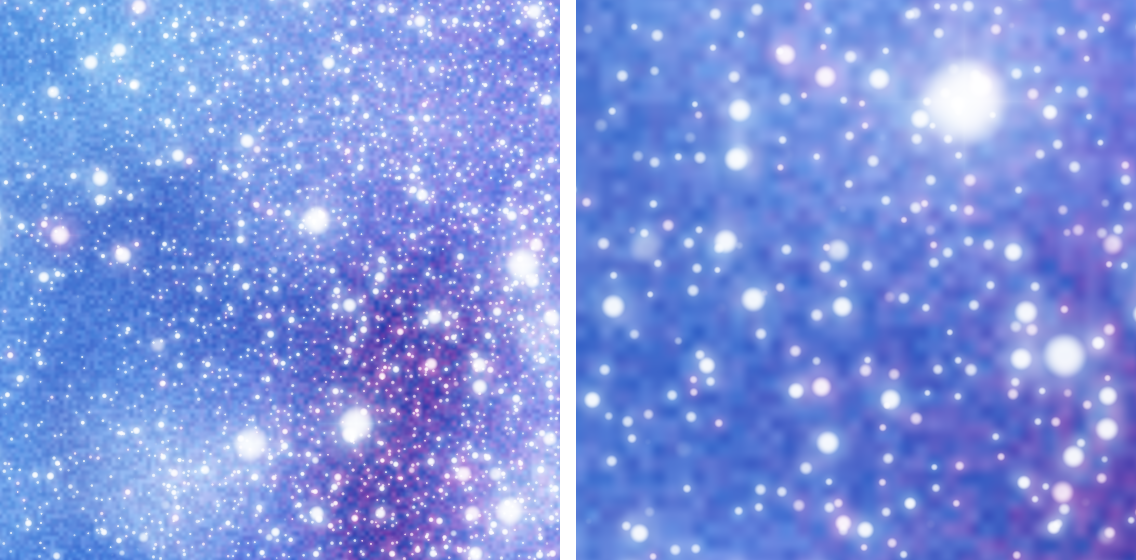
Left: the whole. Right: its middle third, enlarged.
A WebGL 1 fragment shader for this background:

```glsl
precision highp float;
// A crowded star field over a blue and violet nebula with a dark dust lane.
// Gas is layered value noise; stars come from jittered grids at four scales,
// summed as light and applied with a soft exposure curve.

uniform vec2 u_resolution;

const vec3 GAS_BLUE = vec3(0.36, 0.57, 0.89);
const vec3 GAS_VIOLET = vec3(0.48, 0.52, 0.90);
const vec3 GAS_SHADOW = vec3(0.25, 0.39, 0.78);
const vec3 DUST = vec3(0.30, 0.24, 0.66);
const vec3 HAZE = vec3(0.84, 0.89, 0.99);
const vec3 COOL_LIGHT = vec3(0.78, 0.89, 1.0);
const vec3 WARM_LIGHT = vec3(1.0, 0.42, 0.48);
const float GRAIN_CELLS = 128.0;
const float GRAIN_CONTRAST = 0.13;
const float WARM_SHARE = 0.13;

float hash(vec2 p) {
  vec3 q = fract(p.xyx * vec3(0.1031, 0.1030, 0.0973));
  q += dot(q, q.yzx + 33.33);
  return fract((q.x + q.y) * q.z);
}

float noise(vec2 p) {
  vec2 i = floor(p);
  vec2 f = fract(p);
  f = f * f * (3.0 - 2.0 * f);
  float low = mix(hash(i), hash(i + vec2(1.0, 0.0)), f.x);
  float high = mix(hash(i + vec2(0.0, 1.0)), hash(i + 1.0), f.x);
  return mix(low, high, f.y);
}

float fbm(vec2 p) {
  float sum = 0.0;
  float amp = 0.5;
  for (int i = 0; i < 5; i++) {
    sum += amp * noise(p);
    p = mat2(1.6, 1.2, -1.2, 1.6) * p + 17.3;
    amp *= 0.5;
  }
  return sum;
}

// Soft elliptical patch, 1 at its centre
float blob(vec2 p, vec2 centre, vec2 size) {
  vec2 d = (p - centre) / size;
  return exp(-dot(d, d));
}

// Light of one jittered grid of stars; radius is in cells
vec3 starLayer(vec2 uv, float cells, float density, float radius,
               float warmShare, float spike, float seed) {
  vec2 p = uv * cells;
  vec2 home = floor(p);
  vec3 light = vec3(0.0);
  for (int y = -1; y <= 1; y++) {
    for (int x = -1; x <= 1; x++) {
      vec2 cell = home + vec2(float(x), float(y));
      vec2 key = cell + seed;
      vec2 jitter = vec2(hash(key + 3.7), hash(key + 41.9));
      vec2 d = p - cell - 0.15 - 0.7 * jitter;
      float present = smoothstep(0.0, 0.08, density - hash(key + 71.3));
      float r = radius * mix(0.5, 1.0, hash(key + 97.1));
      float warm = 1.0 - smoothstep(warmShare - 0.05, warmShare + 0.05, hash(key + 131.5));
      vec3 tint = mix(COOL_LIGHT, WARM_LIGHT, warm);

      float dist = length(d);
      float core = 1.0 - smoothstep(0.25 * r, 1.1 * r, dist);
      float halo = exp(-dist * dist / (3.0 * r * r));
      vec2 a = abs(d) / r;
      float rays = exp(-a.x * 0.9 - a.y * 8.0) + exp(-a.y * 0.9 - a.x * 8.0);
      light += present * (mix(tint, vec3(1.0), 0.7) * core * 2.4
                          + tint * (halo * 0.6 + rays * spike));
    }
  }
  return light;
}

void main() {
  vec2 uv = gl_FragCoord.xy / min(u_resolution.x, u_resolution.y);
  float broad = fbm(uv * 3.0 + 5.0) - 0.48;
  float wisps = fbm(uv * 9.0 + 23.0) - 0.48;
  vec2 warped = uv + 0.16 * vec2(broad, wisps);

  // Regions: violet side, blue shadow, dust lane and bright clouds
  float side = smoothstep(0.15, 0.75, warped.x + 0.12 * (0.5 - uv.y));
  float shadow = blob(warped, vec2(0.25, 0.60), vec2(0.20, 0.13))
               + blob(warped, vec2(0.45, 0.43), vec2(0.22, 0.11))
               + 0.7 * blob(warped, vec2(0.12, 0.22), vec2(0.05, 0.20));
  float dust = blob(warped, vec2(0.73, 0.38), vec2(0.17, 0.15))
             + blob(warped, vec2(0.66, 0.08), vec2(0.13, 0.22));
  float cloud = blob(warped, vec2(0.29, 0.13), vec2(0.17, 0.14))
              + blob(warped, vec2(0.98, 0.41), vec2(0.09, 0.07))
              + blob(warped, vec2(0.96, 0.10), vec2(0.09, 0.10))
              + 0.35 * blob(warped, vec2(0.62, 0.76), vec2(0.20, 0.20));
  dust = min(dust, 1.0);

  // Gas colour
  vec3 color = mix(GAS_BLUE, GAS_VIOLET, side);
  color += vec3(0.24, 0.22, 0.08) * (broad + 0.7 * wisps);
  color += vec3(0.05, 0.07, 0.02) * smoothstep(0.55, 1.0, uv.y);
  color = mix(color, GAS_SHADOW, 0.7 * min(shadow, 1.0));
  color = mix(color, DUST, 0.85 * dust);
  color = mix(color, HAZE, 0.65 * min(cloud, 1.0));

  // Fine grain, shifting toward red in the violet gas
  vec2 grainPos = uv * GRAIN_CELLS;
  float grain = noise(grainPos) - 0.5;
  float redGrain = noise(grainPos * 0.8 + 61.0) - 0.5;
  color += GRAIN_CONTRAST * grain * vec3(1.0, 1.0, 0.6);
  color.r += GRAIN_CONTRAST * redGrain * (0.4 + side + dust);

  // Stars, from dust-like points to spiked giants
  float rich = 0.45 + 0.45 * side + 0.4 * min(cloud, 1.0) + 0.3 * wisps;
  float warm = WARM_SHARE + 0.5 * dust;
  vec3 light = 0.55 * starLayer(uv, 78.0, 0.42 * rich, 0.32, warm + 0.12 * side, 0.0, 11.0);
  light += starLayer(uv, 36.0, 0.38 * rich, 0.27, warm, 0.0, 211.0);
  light += starLayer(uv, 15.0, 0.30 * rich, 0.24, WARM_SHARE * 0.6, 0.0, 307.0);
  light += starLayer(uv, 6.0, 0.36 * rich, 0.20, WARM_SHARE, 0.5, 401.0);

  color = 1.0 - (1.0 - clamp(color, 0.0, 1.0)) * exp(-light);
  gl_FragColor = vec4(color, 1.0);
}
```
